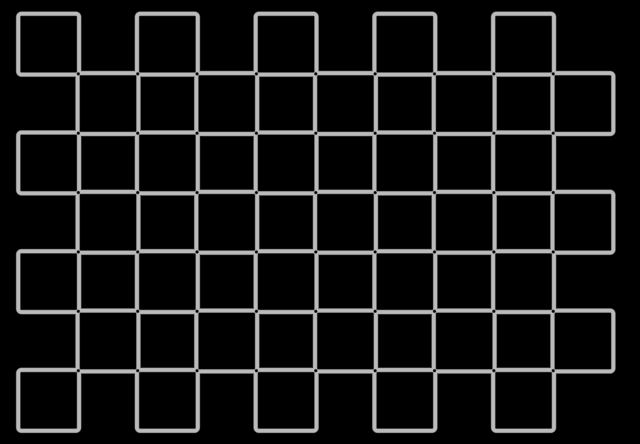
Give the GLSL for this pattern, as a Shadertoy shader.

```glsl
// A checkerboard of outlined, slightly overlapping rounded squares on black,
// with a small dark dot wherever two squares meet corner to corner.
// Each outline is a soft band around a rounded-box distance field.

const vec2 GRID = vec2(10.0, 7.0);           // columns and rows
const float CELL = 0.1337;                   // cell size in canvas heights
const vec2 GRID_SHIFT = vec2(-0.0095, -0.0006);
const vec3 BACKGROUND = vec3(0.0);
const vec3 LINE_COLOUR = vec3(0.735);

// The lengths below are in cells.
const float HALF_SIDE = 0.5125;
const float CORNER_RADIUS = 0.055;
const float LINE_CORE = 0.020;
const float LINE_EDGE = 0.0515;
const float DOT_CORE = 0.0105;
const float DOT_EDGE = 0.040;

float roundedBox(vec2 p, float halfSide, float radius) {
    vec2 q = abs(p) - halfSide + radius;
    return length(max(q, 0.0)) + min(max(q.x, q.y), 0.0) - radius;
}

// One inside the core, fading to zero at the edge or over at least a pixel.
float softBand(float d, float core, float edge, float pixel) {
    return 1.0 - smoothstep(core, max(edge, core + pixel), d);
}

bool inRange(vec2 id, vec2 low, vec2 high) {
    return all(greaterThanEqual(id, low)) && all(lessThanEqual(id, high));
}

bool hasSquare(vec2 id, vec2 grid) {
    return inRange(id, vec2(0.0), grid - 1.0) && mod(id.x + id.y, 2.0) < 0.5;
}

// Strongest outline among the cells around p.
float outlines(vec2 p, vec2 grid, float pixel) {
    float ink = 0.0;
    for (int y = -1; y <= 1; y++) {
        for (int x = -1; x <= 1; x++) {
            vec2 id = floor(p) + vec2(x, y);
            if (!hasSquare(id, grid)) continue;
            float d = abs(roundedBox(p - id - 0.5, HALF_SIDE, CORNER_RADIUS));
            ink = max(ink, softBand(d, LINE_CORE, LINE_EDGE, pixel));
        }
    }
    return ink;
}

// Dots sit on the interior crossings only.
float crossingDots(vec2 p, vec2 grid, float pixel) {
    vec2 id = floor(p + 0.5);
    if (!inRange(id, vec2(1.0), grid - 1.0)) return 0.0;
    return softBand(length(p - id), DOT_CORE, DOT_EDGE, pixel);
}

void mainImage(out vec4 fragColor, in vec2 fragCoord) {
    vec2 centred = (fragCoord - 0.5 * iResolution.xy) / iResolution.y;
    vec2 p = (centred - GRID_SHIFT) / CELL + 0.5 * GRID;
    float pixel = 1.0 / (CELL * iResolution.y);

    float ink = outlines(p, GRID, pixel);
    ink *= 1.0 - crossingDots(p, GRID, pixel);
    fragColor = vec4(mix(BACKGROUND, LINE_COLOUR, ink), 1.0);
}
```
